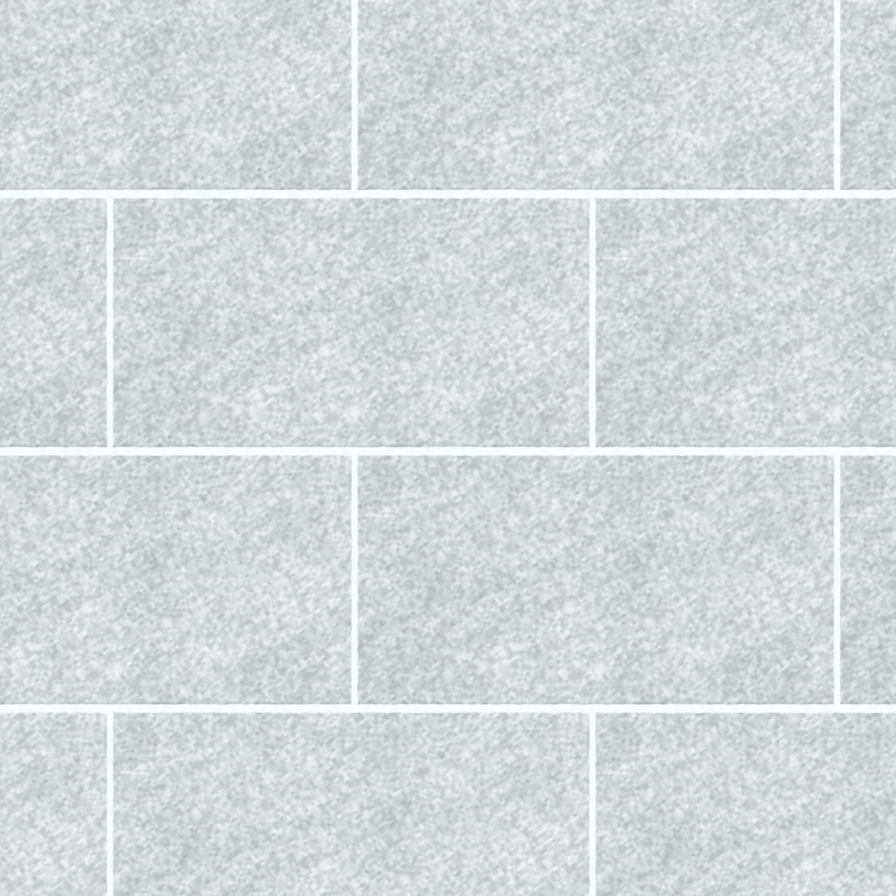
Reproduce this texture procedurally as a Shadertoy shader.

```glsl
// Pale grey stone tiles in a half-offset running bond with white joints.
// Each tile shares one stone face: soft patches, slanted streaks and fine
// grain built from value noise in tile coordinates, plus a slight tile tint.

#define TILE_SIZE   vec2(0.5385, 0.2871)   // spacing of the joints
#define BOND_ORIGIN vec2(0.3958, 0.2092)   // a joint crossing on an even row
#define ROW_SHIFT   0.507                  // odd row offset, in tiles
#define JOINT_HALF  vec2(0.0035, 0.0047)   // half widths: upright, level
#define STONE_COLOR vec3(0.824, 0.843, 0.853)
#define JOINT_COLOR vec3(0.970, 0.988, 0.992)
#define GRAIN       0.24
#define STREAKS     0.075
#define MOTTLE      0.055
#define SLANT       0.62                   // streak angle in radians

float hash(vec2 p) {
    vec3 q = fract(vec3(p.xyx) * 0.1031);
    q += dot(q, q.yzx + 33.33);
    return fract((q.x + q.y) * q.z);
}

float noise(vec2 p) {
    vec2 i = floor(p), f = fract(p);
    f = f * f * (3.0 - 2.0 * f);
    return mix(mix(hash(i), hash(i + vec2(1, 0)), f.x),
               mix(hash(i + vec2(0, 1)), hash(i + vec2(1, 1)), f.x), f.y);
}

vec2 rotate(vec2 p, float a) {
    float c = cos(a), s = sin(a);
    return vec2(c * p.x + s * p.y, c * p.y - s * p.x);
}

// Soft round patch in 0..1 tile coordinates
float patchAt(vec2 uv, vec2 center, vec2 radius) {
    vec2 d = (uv - center) / radius;
    return exp(-dot(d, d));
}

// Brightness offset of the stone at p, with uv the same point in 0..1
float stoneTone(vec2 p, vec2 uv) {
    vec2 along = rotate(p, SLANT) + 3.0;
    vec2 against = rotate(p, -0.9) + 5.0;

    // Fine crossing grain
    float grain = 0.55 * noise(along * vec2(190.0, 310.0))
                + 0.45 * noise(against * vec2(210.0, 290.0)) - 0.5;

    // Slanted streaks at two scales
    float streak = 0.6 * noise(along * vec2(24.0, 75.0))
                 + 0.4 * noise(along * vec2(45.0, 130.0)) - 0.5;

    // Broad light and dark areas of the tile face
    float mottle = 0.6 * (noise(along * vec2(12.0, 22.0)) - 0.5);
    mottle += 0.45 * patchAt(uv, vec2(0.86, 0.41), vec2(0.09, 0.17));
    mottle += 0.35 * patchAt(uv, vec2(0.45, 0.42), vec2(0.09, 0.16));
    mottle += 0.20 * patchAt(uv, vec2(0.66, 0.10), vec2(0.10, 0.15));
    mottle -= 0.30 * patchAt(uv, vec2(0.07, 0.35), vec2(0.11, 0.45));
    mottle -= 0.22 * patchAt(uv, vec2(0.58, 0.55), vec2(0.04, 0.50));
    mottle -= 0.30 * patchAt(uv, vec2(0.95, 0.04), vec2(0.14, 0.13));

    // Faint level scratches near the upper sides
    float band = patchAt(uv, vec2(uv.x, 0.77), vec2(1.0, 0.06));
    float sides = smoothstep(0.28, 0.45, abs(uv.x - 0.5));
    float scratch = smoothstep(0.62, 0.9, noise(p * vec2(45.0, 260.0) + 9.0));

    return GRAIN * grain + STREAKS * streak + MOTTLE * mottle
         + 0.07 * band * sides * scratch;
}

void mainImage(out vec4 fragColor, in vec2 fragCoord) {
    vec2 pos = fragCoord / iResolution.y;
    float soft = max(0.0013, 0.8 / iResolution.y);

    // Running bond: tile index and position inside the tile
    vec2 grid = (pos - BOND_ORIGIN) / TILE_SIZE;
    grid.x += ROW_SHIFT * mod(floor(grid.y), 2.0);
    vec2 tile = floor(grid);
    vec2 uv = fract(grid);
    vec2 local = uv * TILE_SIZE;

    // Stone face
    float tone = stoneTone(local, uv) + 0.008 * (hash(tile + 17.0) - 0.5);

    // Narrow shade where the tile's lower edge meets the joint
    float lowerEdge = (local.y - JOINT_HALF.y - 0.0012) / 0.0014;
    tone -= 0.055 * exp(-lowerEdge * lowerEdge);
    vec3 color = STONE_COLOR + tone * vec3(1.0, 0.95, 0.93);

    // White joints with slightly uneven edges
    vec2 edge = min(local, TILE_SIZE - local) - JOINT_HALF;
    edge += 0.0009 * (noise(pos * 150.0) - 0.5);
    float joint = 1.0 - smoothstep(-soft, soft, min(edge.x, edge.y));
    vec3 jointColor = JOINT_COLOR + 0.025 * (noise(pos * 180.0 + 40.0) - 0.5);

    fragColor = vec4(clamp(mix(color, jointColor, joint), 0.0, 1.0), 1.0);
}
```
